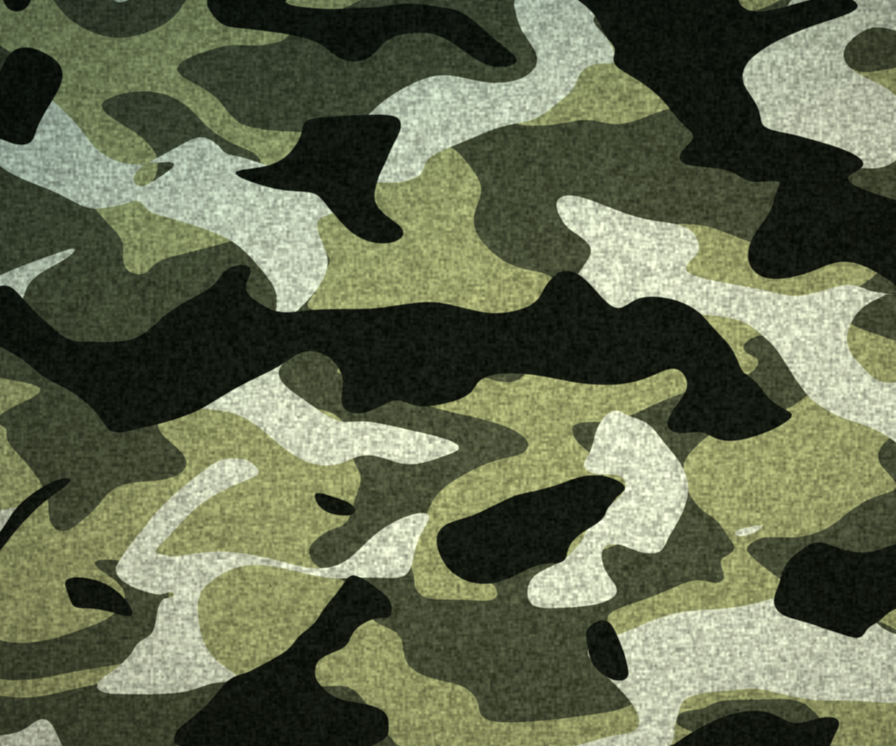
Give the GLSL for this pattern, as a WebGL 2 fragment shader.

```glsl
#version 300 es
precision highp float;
// Woodland camouflage cloth: layered lobed patches on a fine weave, softly lit.

uniform vec2 u_resolution;
out vec4 outColor;

const vec3 GREY_GREEN = vec3(0.265, 0.290, 0.205);
const vec3 OLIVE = vec3(0.575, 0.600, 0.400);
const vec3 PALE = vec3(0.785, 0.815, 0.720);
const vec3 BLACK = vec3(0.070, 0.088, 0.060);

// Integer hash: lattice cell to two values in 0..1
vec2 hash2(vec2 cell) {
    uvec2 v = uvec2(ivec2(cell)) * 1664525u + 1013904223u;
    for (int i = 0; i < 2; i++) {
        v.x += v.y * 1664525u;
        v.y += v.x * 1664525u;
        v ^= v >> 16u;
    }
    return vec2(v & 0xffffu) / 65535.0;
}

float cornerSlope(vec2 cell, vec2 corner, vec2 f) {
    vec2 direction = normalize(hash2(cell + corner) - 0.4999);
    return dot(direction, f - corner);
}

// Gradient noise, about -0.7..0.7
float gradientNoise(vec2 p) {
    vec2 cell = floor(p);
    vec2 f = p - cell;
    vec2 u = f * f * f * (f * (f * 6.0 - 15.0) + 10.0);
    float low = mix(cornerSlope(cell, vec2(0, 0), f), cornerSlope(cell, vec2(1, 0), f), u.x);
    float high = mix(cornerSlope(cell, vec2(0, 1), f), cornerSlope(cell, vec2(1, 1), f), u.x);
    return mix(low, high, u.y);
}

// Value noise in 0..1, for threads
float valueNoise(vec2 p) {
    vec2 cell = floor(p);
    vec2 f = p - cell;
    vec2 u = f * f * (3.0 - 2.0 * f);
    float low = mix(hash2(cell).x, hash2(cell + vec2(1, 0)).x, u.x);
    float high = mix(hash2(cell + vec2(0, 1)).x, hash2(cell + vec2(1, 1)).x, u.x);
    return mix(low, high, u.y);
}

// Wide blobs with bent, rounded lobes
float patchField(vec2 p, vec2 seed) {
    vec2 q = p * vec2(3.9, 6.4) + seed;
    vec2 bend = vec2(gradientNoise(q * 1.15 + 31.7), gradientNoise(q * 1.15 + 67.3));
    q += 0.65 * bend;
    return gradientNoise(q) + 0.40 * gradientNoise(q * 1.9 + 13.4);
}

// Coverage of a patch, with an edge of constant width on the canvas
float patchMask(vec2 p, vec2 seed, float threshold, float edgeWidth) {
    float field = patchField(p, seed) - threshold;
    float slope = length(vec2(dFdx(field), dFdy(field))) * u_resolution.y;
    float w = max(slope * edgeWidth, 0.0001);
    return smoothstep(-w, w, field);
}

// Crossing threads and loose grain, centred on zero
float weave(vec2 p) {
    float weft = valueNoise(p * vec2(130.0, 290.0));
    float warp = valueNoise(p * vec2(290.0, 130.0) + 41.0);
    float grain = valueNoise(p * 270.0 + 83.0);
    return (weft + warp + grain) / 1.5 - 1.0;
}

// Brightest right of the middle, dimmer and cooler towards the upper left
vec3 lighting(vec2 uv) {
    vec2 d = (uv - vec2(0.60, 0.45)) * vec2(1.0, 1.1);
    float brightness = 1.07 - 0.55 * dot(d, d);
    float cool = smoothstep(0.45, 1.35, uv.y + 0.6 * (0.5 - uv.x));
    return brightness * mix(vec3(1.01, 1.0, 0.98), vec3(0.86, 0.95, 0.98), cool);
}

void main() {
    vec2 p = gl_FragCoord.xy / u_resolution.y;
    vec2 uv = gl_FragCoord.xy / u_resolution;
    float edge = 0.0017;

    // Printed layers, from the ground up
    vec3 color = GREY_GREEN;
    color = mix(color, OLIVE, patchMask(p, vec2(5.3, 9.6), 0.0, edge));
    color = mix(color, PALE, patchMask(p, vec2(48.2, 22.7), 0.150, edge));
    color = mix(color, BLACK, patchMask(p, vec2(91.6, 73.1), 0.165, edge));

    // Cloth texture and light
    float thread = weave(p);
    color = color * (1.0 + 0.29 * thread) + 0.045 * thread;
    color *= lighting(uv);
    outColor = vec4(clamp(color, 0.0, 1.0), 1.0);
}
```
